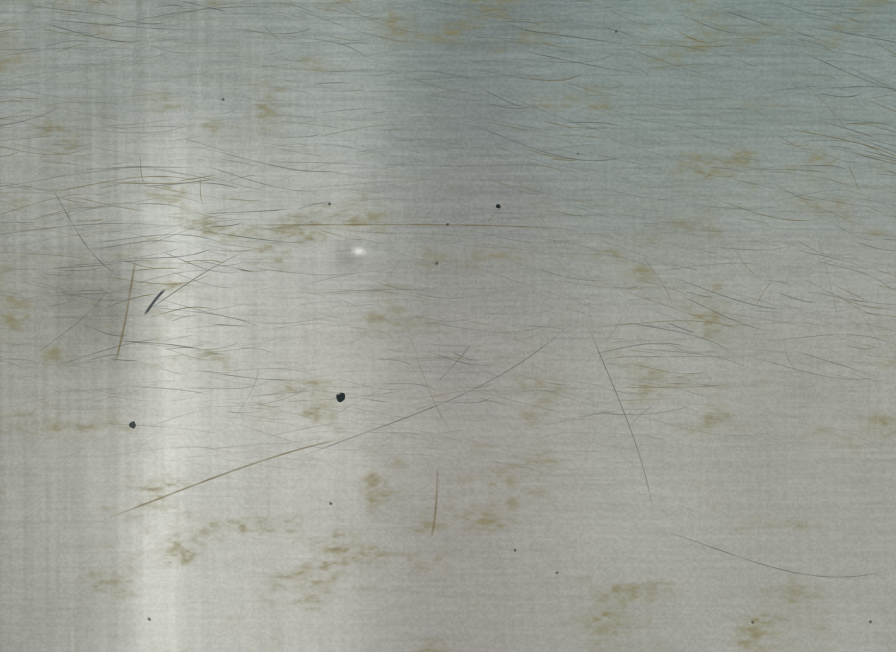
Write a Shadertoy shader that draws this texture.

```glsl
// Worn sheet of brushed metal: soft vertical reflections over grey-green steel,
// fine crossed grain, faint olive stains, and hundreds of thin curved scratches
// scattered by jittered cells, with a few long gouges, pits and one dent.

#define STEEL_WARM vec3(0.630, 0.632, 0.600)
#define STEEL_COOL vec3(0.490, 0.545, 0.530)
#define STAIN vec3(0.50, 0.47, 0.33)
#define SCRATCH_DARK vec3(0.33, 0.35, 0.33)
#define SCRATCH_RUST vec3(0.42, 0.38, 0.26)
#define PIT vec3(0.10, 0.13, 0.14)
#define FINE_LAYERS 9
#define LONG_LAYERS 3
#define HAIR_LAYERS 3
#define SCRATCH_STRENGTH 0.55
#define GRAIN 0.045
#define PIXEL (1.0 / iResolution.y)

float hash(vec2 p) {
    return fract(sin(dot(p, vec2(127.1, 311.7))) * 43758.5453);
}

float noise(vec2 p) {
    vec2 i = floor(p), f = fract(p);
    f = f * f * (3.0 - 2.0 * f);
    return mix(mix(hash(i), hash(i + vec2(1, 0)), f.x),
               mix(hash(i + vec2(0, 1)), hash(i + vec2(1, 1)), f.x), f.y);
}

float fbm(vec2 p) {
    float sum = 0.0, amp = 0.5;
    for (int i = 0; i < 4; i++) {
        sum += amp * noise(p);
        p = p * 2.03 + 7.1;
        amp *= 0.5;
    }
    return sum;
}

float bell(float x, float width) {
    return exp(-x * x / (width * width));
}

// Coverage of a stroke from a to b, bowed more toward b, with tapered ends
float stroke(vec2 p, vec2 a, vec2 b, float bow, float width) {
    vec2 dir = b - a, q = p - a;
    float len = length(dir);
    dir /= len;
    float t = dot(q, dir) / len;
    float off = q.y * dir.x - q.x * dir.y - bow * 4.0 * t * (1.0 - t) * (0.3 + 1.4 * t);
    float ends = smoothstep(0.0, 0.2, t) * smoothstep(0.0, 0.2, 1.0 - t);
    return ends * (1.0 - smoothstep(0.0, width + PIXEL, abs(off)));
}

float blob(vec2 p, vec2 center, float radius) {
    float wobble = (noise(p * 190.0) - 0.5) * radius;
    return 1.0 - smoothstep(-PIXEL, PIXEL, length(p - center) - radius + wobble);
}

// One jittered scratch per cell; density thins out toward the bottom
void scratches(inout vec3 color, vec2 p, vec2 cell, float spread, float reach, float seed) {
    vec2 home = floor(p / cell);
    float wear = 0.35 + 0.9 * noise(p * vec2(45.0, 70.0) + seed);
    for (int j = -1; j <= 1; j++)
    for (int i = -1; i <= 1; i++) {
        vec2 id = home + vec2(i, j), key = id + seed * 17.3;
        vec2 center = (id + vec2(hash(key), hash(key + 5.1))) * cell;
        float angle = mix(0.05, -0.19, center.x / 1.3) + (hash(key + 9.7) - 0.5) * spread;
        float size = hash(key + 13.3), tone = hash(key + 21.9);
        float halfLen = reach * (0.2 + 0.8 * size * size);
        vec2 arm = halfLen * vec2(cos(angle), sin(angle));
        float bow = (hash(key + 31.7) - 0.5) * halfLen * 0.34;
        float line = stroke(p, center - arm, center + arm, bow, 0.0002);
        float worn = mix(0.1, 1.0, smoothstep(0.2, 0.55, center.y));
        worn *= mix(0.5, 1.1, smoothstep(0.3, 0.65, noise(center * 6.0)));
        float alpha = line * worn * wear * SCRATCH_STRENGTH * (0.12 + 0.88 * tone * tone);
        vec3 ink = mix(SCRATCH_DARK, SCRATCH_RUST, step(0.6, hash(key + 41.3)));
        color = mix(color, tone < 0.25 ? vec3(0.82) : ink, clamp(alpha, 0.0, 1.0));
    }
}

// Broad lighting: cool top, bright reflection on the left, fainter one beside it
vec3 sheen(vec2 p, float u) {
    float cool = smoothstep(0.35, 1.05, p.y) * mix(0.5, 1.0, smoothstep(0.2, 0.65, u));
    vec3 color = mix(STEEL_WARM, STEEL_COOL, cool);
    float lowered = 1.0 - smoothstep(0.6, 1.05, p.y);
    float x = u + 0.05 * (fbm(p * vec2(6.0, 4.0)) - 0.5) - 0.04 * (p.y - 0.3);
    color += lowered * (0.08 * bell(x - 0.185, 0.035) + 0.10 * bell(x - 0.23, 0.12));
    color += vec3(0.060, 0.055, 0.056) * bell(x - 0.365, 0.06) * mix(0.6, 1.0, lowered);
    color += vec3(-0.030, -0.042, -0.034) * bell(x - 0.52, 0.09);
    float smudge = bell(length((p - vec2(0.15, 0.52)) * vec2(1.0, 0.8)), 0.075);
    return color - 0.11 * smudge * (0.5 + fbm(p * vec2(30.0, 14.0)));
}

void mainImage(out vec4 fragColor, in vec2 fragCoord) {
    vec2 p = fragCoord / iResolution.y;
    float u = fragCoord.x / iResolution.x;
    vec3 color = sheen(p, u);

    // Brushed grain, horizontal everywhere and vertical on the left
    float across = noise(p * vec2(9.0, 210.0)) + noise(p * vec2(23.0, 330.0)) - 1.0;
    float upright = noise(p * vec2(180.0, 8.0)) + noise(p * vec2(75.0, 4.0)) - 1.0;
    color += GRAIN * (across * mix(0.35, 0.9, p.y) + upright * mix(0.65, 0.12, smoothstep(0.15, 0.5, u)));
    color += GRAIN * (noise(p * 300.0) - 0.5) + 0.07 * (fbm(p * 6.0) - 0.47);

    // Faint speckled olive stains
    float stain = smoothstep(0.52, 0.80, fbm(p * vec2(12.0, 20.0) + 3.0));
    float speckle = smoothstep(0.3, 0.8, fbm(p * vec2(70.0, 140.0)));
    color = mix(color, STAIN, stain * (0.12 + 0.6 * speckle));

    for (int i = 0; i < FINE_LAYERS; i++)
        scratches(color, p, vec2(0.13, 0.05), 0.5, 0.12, float(i) + 1.0);
    for (int i = 0; i < LONG_LAYERS; i++)
        scratches(color, p, vec2(0.22, 0.075), 0.3, 0.2, float(i) + 20.0);
    for (int i = 0; i < HAIR_LAYERS; i++)
        scratches(color, p, vec2(0.2), 2.8, 0.12, float(i) + 30.0);

    // Long gouges
    float rust = stroke(p, vec2(0.36, 0.655), vec2(0.89, 0.648), 0.004, 0.0006);
    rust = max(rust, stroke(p, vec2(0.21, 0.615), vec2(0.174, 0.435), 0.003, 0.0015));
    rust = max(rust, stroke(p, vec2(0.672, 0.29), vec2(0.66, 0.17), 0.003, 0.0015));
    rust = max(rust, stroke(p, vec2(0.15, 0.20), vec2(0.54, 0.33), 0.008, 0.001));
    float dark = stroke(p, vec2(0.44, 0.29), vec2(0.89, 0.52), -0.027, 0.0003);
    dark = max(dark, stroke(p, vec2(0.896, 0.516), vec2(1.004, 0.2), 0.01, 0.0002));
    dark = max(dark, stroke(p, vec2(0.22, 0.52), vec2(0.38, 0.615), 0.005, 0.0002));
    dark = max(dark, stroke(p, vec2(1.0, 0.19), vec2(1.376, 0.13), -0.03, 0.0002));
    float wear = 0.5 + 0.7 * noise(p * 50.0);
    color = mix(color, SCRATCH_RUST, 0.6 * wear * rust);
    color = mix(color, SCRATCH_DARK, 0.45 * wear * dark);

    // Dent with a lit side and a shaded side
    vec2 dent = p - vec2(0.55, 0.615);
    color += 0.25 * bell(length(dent * vec2(0.8, 1.2)), 0.007);
    color -= 0.09 * bell(length(dent + vec2(0.018, 0.01)), 0.022);

    // Pits: a few large ones and scattered specks
    float pit = max(blob(p, vec2(0.523, 0.391), 0.0065), blob(p, vec2(0.765, 0.683), 0.0035));
    pit = max(pit, 0.8 * blob(p, vec2(0.203, 0.348), 0.0045));
    pit = max(pit, 0.8 * stroke(p, vec2(0.220, 0.515), vec2(0.256, 0.558), 0.002, 0.002));
    vec2 id = floor(p * 11.0);
    vec2 spot = (id + 0.2 + 0.6 * vec2(hash(id + 2.3), hash(id + 6.1))) / 11.0;
    pit = max(pit, 0.6 * step(0.92, hash(id + 11.0)) * blob(p, spot, 0.002));
    color = mix(color, PIT, 0.9 * pit);

    fragColor = vec4(clamp(color, 0.0, 1.0), 1.0);
}
```
